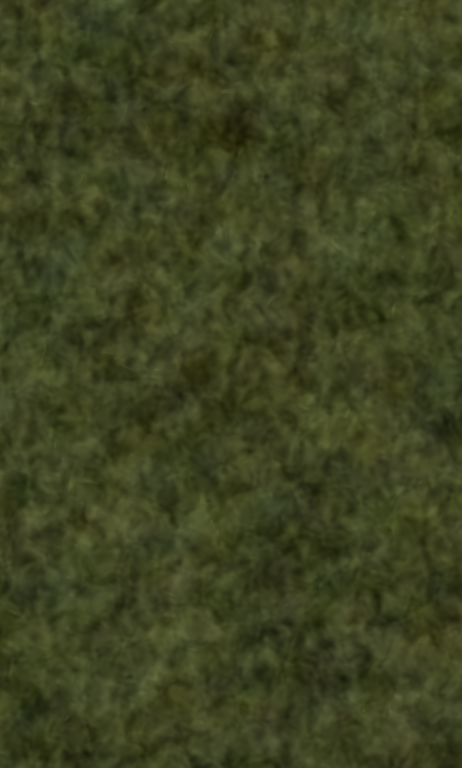
This texture is drawn by a WebGL 2 fragment shader. Its source:

```glsl
#version 300 es
precision highp float;

uniform vec2 u_resolution;
out vec4 fragColor;

// Feature counts per canvas height
#define FIBRE_FREQ 150.0
#define GRAIN_FREQ 76.0
#define CLUMP_FREQ 31.0
#define PATCH_FREQ 10.0
// Tone amplitude of each layer
#define FIBRE_AMP 0.036
#define GRAIN_AMP 0.062
#define CLUMP_AMP 0.046
#define PATCH_AMP 0.028
#define FLECK_AMP 0.050
#define TINT_AMP 0.018
#define MOSS vec3(0.237, 0.257, 0.126)

// Integer hash of a lattice cell, in 0..1
float hash(ivec2 cell, uint seed) {
    uvec2 q = uvec2(cell) * uvec2(1597u, 3571u);
    uint h = (q.x ^ (q.y + seed * 7919u)) * 747796405u + 2891u;
    h = ((h >> 15) ^ h) * 739982445u;
    h = ((h >> 13) ^ h) * 277803737u;
    h ^= h >> 16;
    return float(h & 65535u) / 65535.0;
}

// Smooth value noise in -1..1
float noise(vec2 p, uint seed) {
    ivec2 cell = ivec2(floor(p));
    vec2 f = fract(p);
    f = f * f * (3.0 - 2.0 * f);
    float low = mix(hash(cell, seed), hash(cell + ivec2(1, 0), seed), f.x);
    float high = mix(hash(cell + ivec2(0, 1), seed), hash(cell + ivec2(1, 1), seed), f.x);
    return 2.0 * mix(low, high, f.y) - 1.0;
}

vec2 rotate(vec2 p, float angle) {
    float c = cos(angle), s = sin(angle);
    return vec2(c * p.x - s * p.y, s * p.x + c * p.y);
}

// Two crossed lattices averaged, to hide the grid
float crossedNoise(vec2 p, uint seed) {
    float a = noise(rotate(p, 0.45), seed);
    float b = noise(rotate(p, -0.62) + 17.3, seed + 1u);
    return (a + b) * 0.707;
}

void main() {
    vec2 uv = gl_FragCoord.xy / u_resolution.y;

    // Bend the lattice so the grains vary in outline
    vec2 warp = vec2(noise(uv * 40.0, 1u), noise(uv * 40.0, 2u));
    vec2 p = uv + warp * 0.004;

    // Upright grains over broader, flatter clumps
    float fibre = crossedNoise(p * FIBRE_FREQ, 3u);
    float grain = crossedNoise(p * GRAIN_FREQ * vec2(1.1, 0.85), 5u);
    float clump = crossedNoise(p * CLUMP_FREQ * vec2(0.85, 1.15), 7u);
    float patchTone = crossedNoise(p * PATCH_FREQ * vec2(0.8, 1.2), 9u);

    float tone = fibre * FIBRE_AMP + grain * GRAIN_AMP
               + clump * CLUMP_AMP + patchTone * PATCH_AMP;

    // Sparse pale flecks
    float fleck = smoothstep(0.62, 1.0, noise(rotate(p, 0.3) * 95.0, 11u));
    tone += fleck * FLECK_AMP * smoothstep(-0.3, 0.6, clump);

    // Soft drift between olive, green and grey-brown
    float warmth = crossedNoise(uv * 24.0, 13u) + 0.6 * crossedNoise(uv * 7.0, 15u);
    float greyness = crossedNoise(uv * 28.0, 17u);

    vec3 colour = MOSS + tone * vec3(0.98, 1.02, 0.72);
    colour += TINT_AMP * warmth * vec3(0.55, -0.15, -0.35);
    colour += TINT_AMP * greyness * vec3(-0.15, -0.25, 0.95);

    fragColor = vec4(clamp(colour, 0.0, 1.0), 1.0);
}
```
